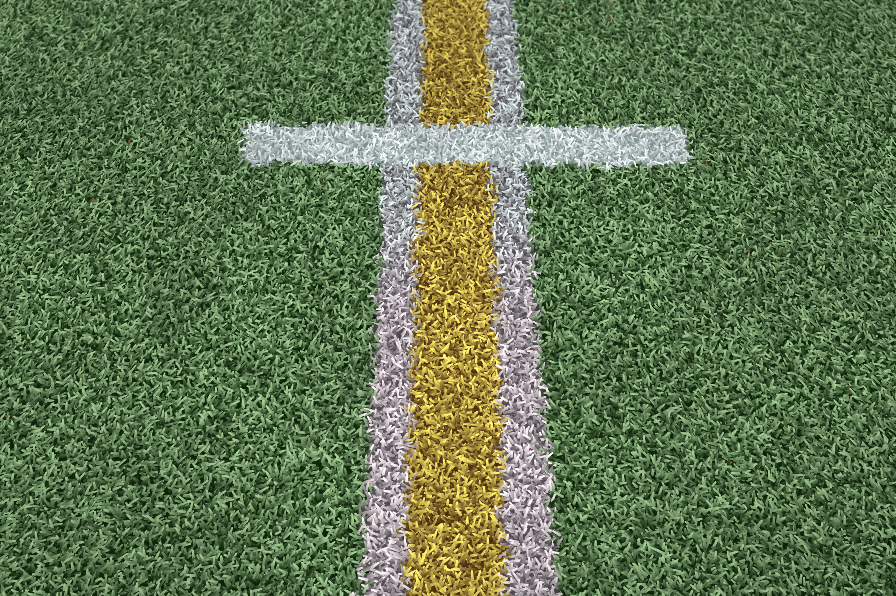
Give the GLSL for this texture, as a Shadertoy shader.

```glsl
// Artificial turf seen in shallow perspective: a yellow line with white borders,
// crossed by a white bar. Layers of randomly turned blades are scattered over a
// ground grid, and every blade takes the paint found at its own root.

const float TAPER = 0.38;       // how much the ground shrinks from bottom to top
const float CELL = 0.0105;      // spacing of the blade grid on the ground
const int LAYERS = 3;

vec3 hash3(vec3 p) {
    p = fract(p * vec3(0.1031, 0.1030, 0.0973));
    p += dot(p, p.yxz + 33.33);
    return fract((p.xxy + p.yxx) * p.zyx);
}

float valueNoise(vec2 p) {
    vec2 i = floor(p), f = fract(p);
    f = f * f * (3.0 - 2.0 * f);
    float a = hash3(vec3(i, 7.0)).x;
    float b = hash3(vec3(i + vec2(1, 0), 7.0)).x;
    float c = hash3(vec3(i + vec2(0, 1), 7.0)).x;
    float d = hash3(vec3(i + vec2(1, 1), 7.0)).x;
    return mix(mix(a, b, f.x), mix(c, d, f.x), f.y);
}

// Screen position (in canvas heights) to ground position, centred on the line
vec2 toGround(vec2 p, float aspect) {
    float scale = 1.0 - TAPER * p.y;
    float centre = 0.512 * aspect - 0.008 * p.y;
    return vec2((p.x - centre) / scale, -log(scale) / TAPER);
}

float inside(float d, float soft) {
    return 1.0 - smoothstep(-soft, soft, d);
}

// Paint coverage: x = white borders, y = yellow core, z = crossbar
vec3 paintAt(vec2 g, float soft) {
    float ragged = (valueNoise(g * 45.0) - 0.5) * 0.016;
    float border = abs(g.x) - 0.166 + ragged;
    float core = abs(g.x + 0.006 - 0.008 * g.y) - 0.084 + ragged;
    vec2 bar = abs(g - vec2(0.0245, 0.894 - 0.006 * g.x)) - vec2(0.523, 0.046);
    return vec3(inside(border, soft), inside(core, soft),
                inside(max(bar.x, bar.y) + 0.6 * ragged, soft));
}

// Surface colour for a paint coverage, from shadow (tone 0) to sunlit (tone 1)
vec3 turfColor(vec3 paint, vec2 g, float tone) {
    vec3 litWhite = mix(vec3(1.00, 0.95, 0.97), vec3(0.93, 1.00, 1.00),
                        smoothstep(0.5, 0.8, g.y));
    vec3 grass = mix(vec3(0.04, 0.12, 0.02), vec3(0.64, 0.79, 0.58), tone);
    vec3 white = mix(vec3(0.29, 0.27, 0.29), litWhite, tone);
    vec3 yellow = mix(vec3(0.26, 0.16, 0.05), vec3(1.00, 0.92, 0.42), tone);
    vec3 bar = mix(vec3(0.46, 0.53, 0.53), vec3(0.99, 1.00, 1.00), tone);
    vec3 col = mix(grass, white, paint.x);
    col = mix(col, yellow, paint.y);
    return mix(col, bar, paint.z);
}

// Opacity of a tapered blade; returns position along it (-1 to 1) in y
vec2 blade(vec2 p, float angle, float halfLength, float soft) {
    vec2 dir = vec2(cos(angle), sin(angle));
    float along = dot(p, dir);
    float t = clamp(along / halfLength, -1.0, 1.0);
    float d = length(p - dir * t * halfLength) - 0.20 + 0.05 * t;
    return vec2(inside(d, soft), t);
}

// Blades painted over the shadowed base, far cells first
vec3 turf(vec2 g, float soft) {
    vec3 col = turfColor(paintAt(g, 0.012), g, 0.04);
    vec2 q = g / CELL, home = floor(q);
    for (int layer = 0; layer < LAYERS; layer++)
    for (int j = 1; j >= -1; j--)
    for (int i = -1; i <= 1; i++) {
        vec2 cell = home + vec2(i, j);
        vec3 place = hash3(vec3(cell, float(layer) + 1.0));
        vec3 look = hash3(vec3(cell, float(layer) + 21.0));
        vec2 root = cell + place.xy;
        vec2 shape = blade(q - root, place.z * 3.14159, mix(0.35, 0.75, look.x), soft);
        if (shape.x < 0.01) continue;
        vec2 spot = root * CELL + (look.zx - 0.5) * vec2(0.024, 0.014);
        vec3 paint = paintAt(spot, 0.001);
        // Deep blades stay dark; higher ones and their tips catch the sun
        float tone = 0.02 + 0.78 * look.y + 0.16 * shape.y + 0.10 * float(layer);
        vec3 tint = turfColor(paint, g, clamp(tone, 0.0, 1.0));
        // Rare dry fibres lie among the grass
        float dry = step(0.9994, look.z) * (1.0 - max(paint.x, paint.z));
        tint = mix(tint, vec3(0.52, 0.36, 0.25), dry);
        col = mix(col, tint, shape.x);
    }
    return col;
}

void mainImage(out vec4 fragColor, in vec2 fragCoord) {
    vec2 p = fragCoord / iResolution.y;
    float aspect = iResolution.x / iResolution.y;
    vec2 g = toGround(p, aspect);

    // Edge softness: one pixel, plus lens blur toward the far ground
    float pixel = 1.0 / (iResolution.y * (1.0 - TAPER * p.y) * CELL);
    float blur = 0.16 * smoothstep(0.75, 1.0, p.y);
    vec3 col = turf(g, 0.42 * pixel + blur);

    // Uneven wear and light over the field
    float patches = 0.6 * valueNoise(g * 5.0) + 0.4 * valueNoise(g * 17.0);
    col *= 0.92 + 0.16 * patches;
    vec2 away = p / vec2(aspect, 1.0) - 0.5;
    col *= 1.03 - 0.22 * dot(away, away);

    fragColor = vec4(clamp(col, 0.0, 1.0), 1.0);
}
```
